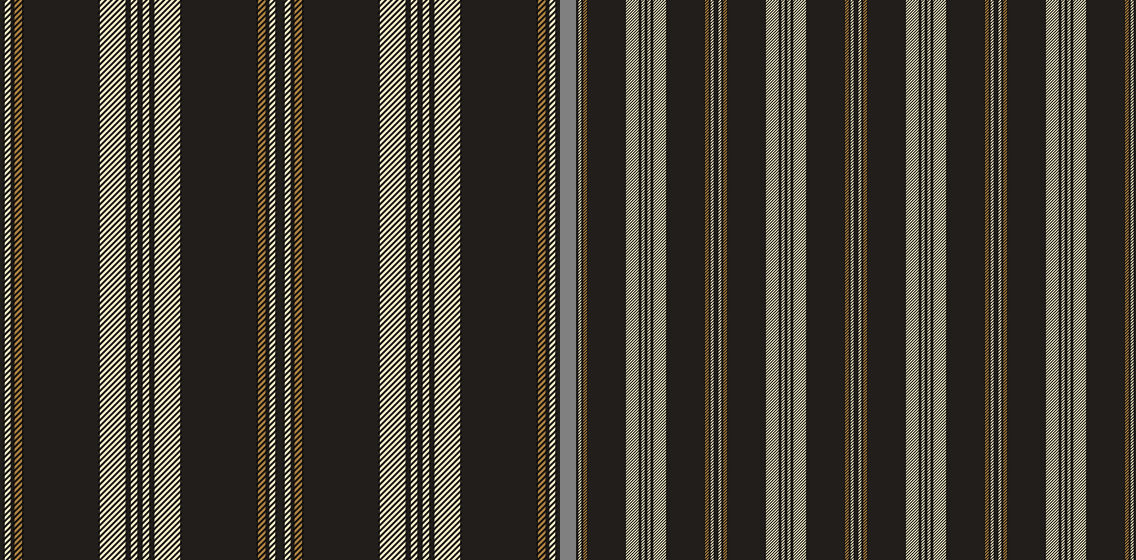
Left, the tile; right, the same tile 2 across and 2 down.
Reproduce this pattern procedurally as a WebGL 2 fragment shader.

```glsl
#version 300 es
precision highp float;

uniform vec2 u_resolution;
out vec4 outColor;

// Colours
const vec3 GROUND = vec3(0.130, 0.118, 0.105);
const vec3 SHADOW = vec3(0.055, 0.047, 0.039);
const vec3 CREAM = vec3(0.985, 0.960, 0.825);
const vec3 GOLD = vec3(0.720, 0.535, 0.265);

// Whole numbers, so that the cloth tiles
const float REPEATS = 2.0;
const float TWILL_LINES = 96.0;

// Twill: share of thread in each line, and its offset
const float THREAD_SHARE = 0.52;
const float TWILL_PHASE = 0.16;

// Stripes: distance from the axis of their group, and half width
const vec2 INNER_STRIPE = vec2(0.0106, 0.0058);
const vec2 BROAD_STRIPE = vec2(0.0488, 0.0229);
const vec2 PIN_STRIPE = vec2(0.0137, 0.0052);
const vec2 GOLD_STRIPE = vec2(0.0326, 0.0066);

const float HALO = 0.0035;      // shadow reaching past each stripe
const float SOFTNESS = 0.0016;  // least edge width

// Signed distance to a stripe
float stripeDistance(float axisDistance, vec2 stripe) {
  return abs(axisDistance - stripe.x) - stripe.y;
}

// Coverage of a shape with a smoothed edge
float cover(float dist, float edge) {
  return clamp(0.5 - dist / edge, 0.0, 1.0);
}

// Signed distance to the nearest diagonal thread
float twillDistance(vec2 uv) {
  float across = fract((uv.y - uv.x) * TWILL_LINES + TWILL_PHASE) - 0.5;
  return (abs(across) - 0.5 * THREAD_SHARE) / (TWILL_LINES * sqrt(2.0));
}

void main() {
  vec2 uv = gl_FragCoord.xy / u_resolution;
  float pixel = 1.0 / min(u_resolution.x, u_resolution.y);
  float edge = max(pixel, SOFTNESS);

  // Mirrored distances to the axes of the broad and narrow groups
  float broadAxis = abs(fract(uv.x * REPEATS) - 0.5) / REPEATS;
  float narrowAxis = 0.5 / REPEATS - broadAxis;

  // Stripe layout
  float creamDist = min(stripeDistance(broadAxis, INNER_STRIPE),
                        stripeDistance(broadAxis, BROAD_STRIPE));
  creamDist = min(creamDist, stripeDistance(narrowAxis, PIN_STRIPE));
  float goldDist = stripeDistance(narrowAxis, GOLD_STRIPE);

  // Dark twill gaps under the stripes and just beside them
  float thread = cover(twillDistance(uv), edge);
  float halo = cover(min(creamDist, goldDist) - HALO, edge);
  vec3 color = mix(GROUND, SHADOW, halo * (1.0 - thread));

  // Coloured threads
  color = mix(color, CREAM, thread * cover(creamDist, edge));
  color = mix(color, GOLD, thread * cover(goldDist, edge));

  outColor = vec4(color, 1.0);
}
```
